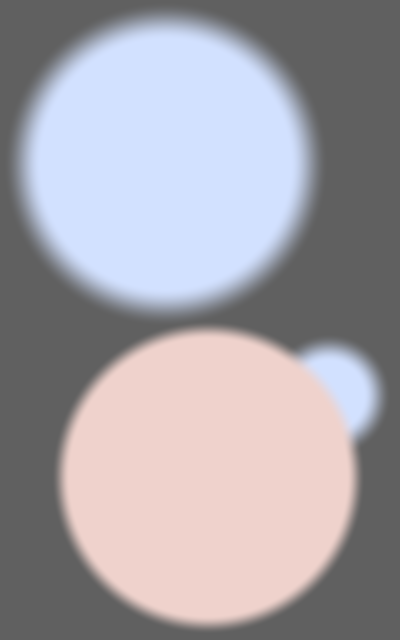
Give the GLSL for this background, as a WebGL 1 fragment shader.

```glsl
precision highp float;
// Three soft-edged discs, two pale blue and one blush pink, on a plain grey ground.

uniform vec2 u_resolution;

const vec3 GREY = vec3(0.376, 0.376, 0.376);
const vec3 PALE_BLUE = vec3(0.824, 0.882, 1.0);
const vec3 BLUSH = vec3(0.937, 0.824, 0.800);

// Coverage of a blurred disc: half at the radius, fading over +-blur.
float softDisc(vec2 p, vec2 center, float radius, float blur) {
  float dist = length(p - center) - radius;
  return 1.0 - smoothstep(-blur, blur, dist);
}

void main() {
  // Canvas height is one unit, origin at the lower left
  vec2 p = gl_FragCoord.xy / u_resolution.y;

  // Layers from back to front
  vec3 color = GREY;
  color = mix(color, PALE_BLUE, softDisc(p, vec2(0.259, 0.7435), 0.224, 0.030));
  color = mix(color, PALE_BLUE, softDisc(p, vec2(0.5143, 0.3815), 0.0755, 0.022));
  color = mix(color, BLUSH, softDisc(p, vec2(0.3255, 0.254), 0.2305, 0.0145));

  gl_FragColor = vec4(color, 1.0);
}
```
